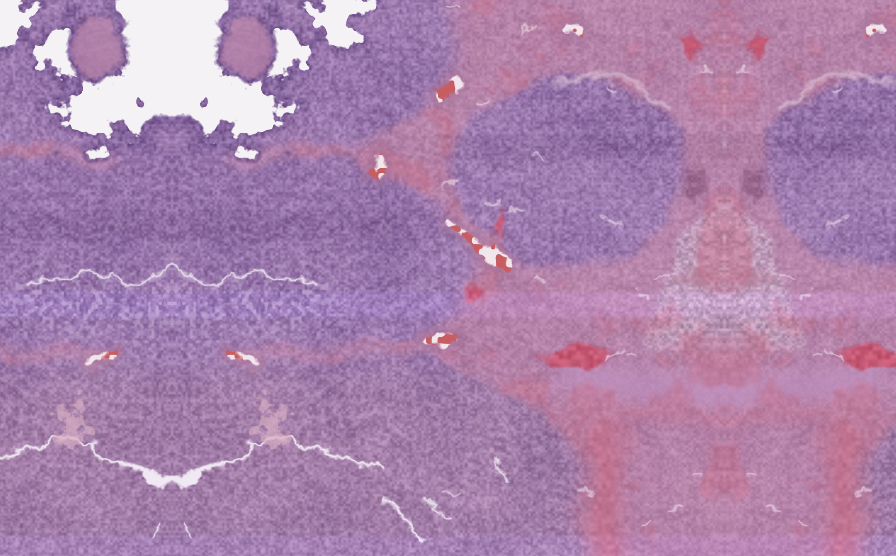
Give the GLSL for this texture, as a WebGL 1 fragment shader.

```glsl
precision highp float;
uniform vec2 u_resolution;

float hash(vec2 p) { return fract(sin(dot(p, vec2(127.1, 311.7))) * 43758.5); }

float noise(vec2 p) {
  vec2 i = floor(p), f = fract(p), e = vec2(1, 0);
  f *= f * (3. - 2. * f);
  return mix(mix(hash(i), hash(i + e), f.x), mix(hash(i + e.yx), hash(i + e.xx), f.x), f.y);
}

float fbm(vec2 p) {
  float sum = 0., amp = .53;
  for (int i = 0; i < 4; i++) {
    sum += amp * noise(p);
    p = mat2(1.6, 1.2, -1.2, 1.6) * p + 7.3;
    amp *= .5;
  }
  return sum;
}

vec2 warp(vec2 p, float freq, float amp) {
  return p + amp * (vec2(fbm(p * freq), fbm(p * freq + 31.)) - .5);
}

float seg(vec2 p, float ax, float ay, float bx, float by) {
  vec2 a = vec2(ax, ay), d = vec2(bx, by) - a;
  return length(p - a - d * clamp(dot(p - a, d) / dot(d, d), 0., 1.));
}

float ell(vec2 p, float x, float y, float rx, float ry) {
  return (length((p - vec2(x, y)) / vec2(rx, ry)) - 1.) * min(rx, ry);
}

float inside(float d, float soft) { return 1. - smoothstep(-soft, soft, d); }

float bump(float x, float c, float w) { return exp(-(x - c) * (x - c) / (w * w)); }

void main() {
  vec2 p = gl_FragCoord.xy / u_resolution * vec2(7.68, 4.76);
  // Mirror folds about two vertical axes
  p.x = 4.735 - abs(abs(p.x - 1.475) - 4.735);
  vec2 w = warp(p, 3., .24), j = warp(p, 9., .16), k = warp(p, 8., .2);
  float axis = 4.735 - w.x, cloud = fbm(p * 2.2);
  float cells = noise(p * 27. + 5.) - .5, grain = noise(p * 48.) - .5 + cells * .6;

  // Connective tissue, septa and round nodule
  float edge = 2.4 - .8 * bump(w.y, 3.45, .35) + .25 * bump(w.y, 2.4, .3)
    - .25 * bump(w.y, 1.85, .25) + 1.15 * (1. - smoothstep(.85, 1.8, w.y));
  float stroma = smoothstep(-.14, .14, w.x - edge);
  stroma *= 1. - inside(ell(w, 3.38, 3.28, 1., .82), .07);
  float septa = min(seg(w, .55, 3.42, 1.7, 3.46), seg(w, .55, 1.7, 2.3, 1.84));
  stroma = max(stroma, .8 * inside(septa - .05, .06));

  // Cellular purple and fibrous pink
  vec3 purple = mix(vec3(.54, .41, .63), vec3(.65, .51, .71), cloud) + .15 * grain;
  float pale = .12 + .35 * bump(p.y, 2.15, .35) * inside(p.x - 1.5, .3);
  purple = mix(purple, vec3(.82, .73, .86), pale * smoothstep(.5, .85, noise(p * 31.)));
  purple += vec3(.03, .02, -.02) * inside(p.y - 1.6, .3);
  float fibre = noise(vec2(w.x * 7. + w.y * 5., w.y * 34. + w.x * 9.));
  vec3 pink = mix(vec3(.66, .46, .62), vec3(.76, .56, .7), mix(cloud, fibre, .4));
  vec3 col = mix(purple, pink + .09 * grain, stroma);

  // Pale wedge on the right axis
  float wedge = inside(axis - .62 * pow(max(3.1 - w.y, 0.), .6), .04) * smoothstep(1.6, 1.95, w.y);
  vec3 wedgeCol = vec3(.75, .62, .73) + .2 * grain;
  wedgeCol = mix(wedgeCol, vec3(.72, .48, .58), .6 * inside(ell(j, 4.52, 2.37, .16, .07), .05));
  wedgeCol -= .07 * inside(abs(w.y + .8 * axis - 2.03) - .04, .06);
  col = mix(col, wedgeCol, wedge * .9);
  col -= .12 * inside(ell(j, 4.48, 3.18, .09, .13), .06);

  // Lilac layer and red frame below it
  float right = smoothstep(3.1, 3.5, w.x);
  col = mix(col, vec3(.75, .57, .75), .7 * right * bump(w.y, 1.46, .16));
  float red = inside(p.y - 1.2, .15) * bump(w.x, 3.72, .17);
  red = max(red, .45 * right * bump(w.y, 1.2, .1));
  red = max(red, .6 * stroma * smoothstep(.52, .72, fbm(p * 3. + 12.)));
  col = mix(col, vec3(.77, .43, .53) + .1 * cells, .75 * red);

  // Blood pools
  float blood = min(ell(j, 3.45, 1.7, .3, .09), ell(j, 2.58, 2.23, .08, .05));
  blood = min(blood, min(ell(j, 2.8, 2.83, .05, .12), ell(j, 4.45, 4.37, .06, .1)));
  col = mix(col, vec3(.78, .31, .41) + .14 * cells, .85 * inside(blood, .03));

  // Open vessels: pale lumen with red clots
  float vessel = seg(j, 2.36, 2.87, 2.82, 2.52) - .02 - .06 * smoothstep(2.36, 2.86, p.x);
  vessel = min(vessel, min(seg(j, 2.32, 3.92, 2.45, 4.03), seg(j, 1.73, 3.28, 1.77, 3.42)) - .045);
  vessel = min(vessel, min(seg(j, 2.2, 1.85, 2.4, 1.86), seg(j, .5, 1.73, .72, 1.66)) - .035);
  vessel = min(vessel, seg(j, 3.35, 4.49, 3.5, 4.46) - .03);
  vec3 clot = mix(vec3(.95, .9, .93), vec3(.78, .36, .38), smoothstep(.5, .62, noise(p * 20.)));
  col = mix(col, pink - .05, .6 * inside(vessel - .05, .04));
  col = mix(col, clot, inside(vessel, .015));
  float rim = min(seg(j, 3.3, 4.08, 3.85, 4.1), seg(j, 3.85, 4.1, 4.25, 3.82));
  col = mix(col, vec3(.86, .75, .83), .75 * inside(rim - .02, .03));

  // Scattered slits
  for (int i = 0; i < 20; i++) {
    float n = float(i), x = 2.1 + 2.5 * hash(vec2(n, 3)), y = 4.7 * hash(vec2(n, 8));
    float slit = seg(j, x, y, x + .1, y + .12 * hash(vec2(n, 5)) - .06);
    col = mix(col, vec3(.9, .82, .89), .8 * inside(slit - .009, .014));
  }

  // Long cracks
  float crack = min(seg(k, 0., .63, .37, .74), seg(k, .37, .74, .85, 1.));
  crack = min(crack, min(seg(k, .85, 1., 1.3, .9), seg(k, 1.3, .9, 1.77, .76)));
  crack = min(crack, seg(k, 1.78, .5, 2.18, .14)) - .015 - .03 * bump(p.x, 0., .3);
  float thin = min(seg(k, 0., 2.5, .3, 2.3), seg(k, .3, 2.3, .7, 2.46));
  thin = min(thin, min(seg(k, .7, 2.46, 1.25, 2.29), seg(k, 2.8, .86, 2.86, .62)));
  thin = min(thin, min(seg(k, 2.2, .5, 2.38, .3), seg(k, .1, .3, .18, .16)));
  col = mix(col, vec3(.94, .91, .95), inside(min(crack, thin - .01), .018));
  float frayed = ell(j, .85, 1.12, .2, .22) + .5 * fbm(p * 14.) - .17;
  col = mix(col, vec3(.84, .68, .76), .7 * inside(frayed, .04));

  // Ragged white opening with islands
  float rag = .6 * fbm(p * 7. + 3.) - .3;
  float opening = min(ell(p, 0., 4.6, .43, .95) + .4 * rag, ell(p, .5, 3.83, .42, .28) + rag);
  opening = min(opening, ell(p, 1.42, 4.65, .17, .2) + rag);
  opening = min(opening, ell(p, .85, 4.35, .4, .4) + .18 + rag);
  float island = ell(j, .65, 4.36, .27, .3);
  opening = max(opening, -min(island, ell(j, 0., 3.55, .27, .25)));
  col = mix(col, vec3(.44, .32, .55) + .2 * grain, .65 * inside(opening - .1, .1));
  col = mix(col, pink, .8 * inside(island + .05, .04));
  col = mix(col, vec3(.96, .95, .96), inside(opening, .02));

  // Faint horizontal bands
  float side = smoothstep(2., 2.4, p.x);
  col -= .035 * mix(inside(abs(p.y - 2.83) - .13, .02), inside(abs(p.y - 3.5) - .11, .02), side);
  col += vec3(.03, .03, .06) * (inside(abs(p.y - 2.15) - .11, .02) + inside(p.y - .18, .02));
  gl_FragColor = vec4(col, 1);
}
```
